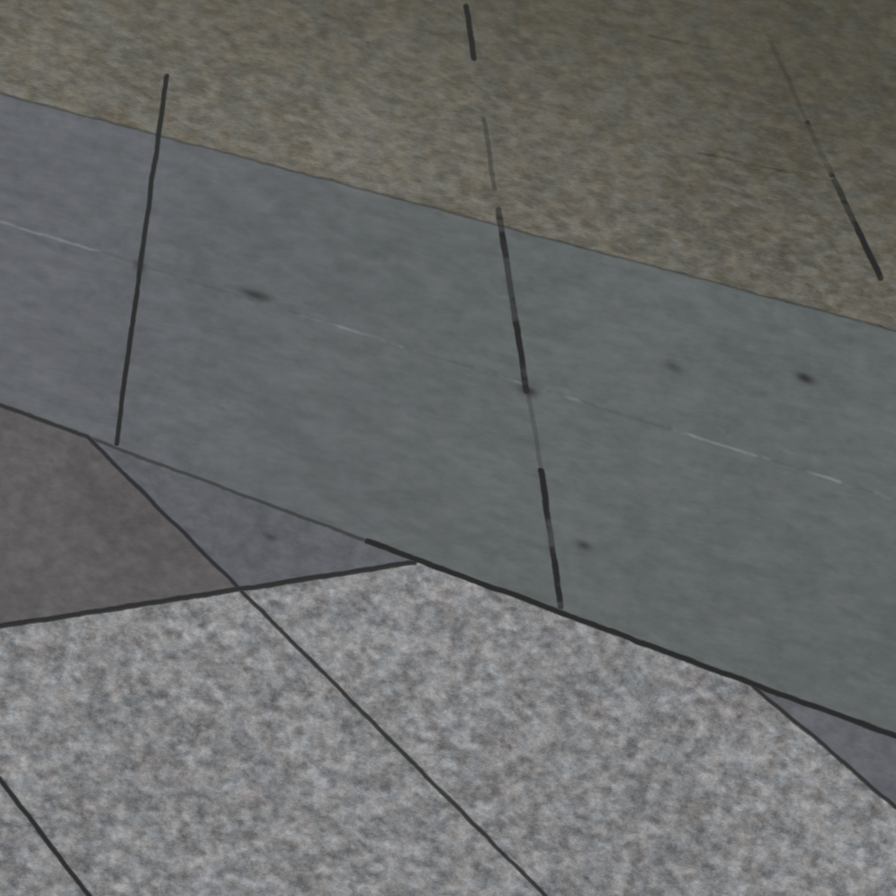
Give the GLSL for this texture, as a Shadertoy shader.

```glsl
float hash(vec2 p) {
    vec3 q = fract(vec3(p.xyx) * 0.1031);
    q += dot(q, q.yzx + 33.33);
    return fract((q.x + q.y) * q.z);
}

float noise(vec2 p) {
    vec2 i = floor(p), f = fract(p);
    f = f * f * (3.0 - 2.0 * f);
    return mix(mix(hash(i), hash(i + vec2(1, 0)), f.x),
               mix(hash(i + vec2(0, 1)), hash(i + vec2(1, 1)), f.x), f.y);
}

// Layered noise centred on zero
float fbm(vec2 p) {
    float sum = 0.0, amp = 0.5;
    for (int i = 0; i < 4; i++) {
        sum += amp * (noise(p) - 0.5);
        p = mat2(1.6, 1.2, -1.2, 1.6) * p + 7.3;
        amp *= 0.6;
    }
    return sum;
}

// Signed distance above the line y = base + slope * x
float above(vec2 p, float base, float slope) {
    return (p.y - base - slope * p.x) * inversesqrt(1.0 + slope * slope);
}

float cover(float d, float soft) {
    return smoothstep(-soft, soft, d);
}

float segment(vec2 p, vec2 a, vec2 b) {
    vec2 ab = b - a;
    return length(p - a - ab * clamp(dot(p - a, ab) / dot(ab, ab), 0.0, 1.0));
}

float stroke(vec2 p, vec2 a, vec2 b, float width, float soft) {
    return 1.0 - smoothstep(width - soft, width + soft, segment(p, a, b));
}

float spot(vec2 p, vec2 centre, vec2 size) {
    vec2 q = p - centre;
    q.y += 0.3 * q.x;
    return exp(-dot(q / size, q / size));
}

void mainImage(out vec4 fragColor, in vec2 fragCoord) {
    vec2 p = fragCoord / iResolution.xy;
    float soft = max(0.0016, 0.8 / iResolution.y);
    vec2 grain = vec2(p.x - 0.25 * p.y, p.y + 0.27 * p.x);
    vec2 wobble = 0.003 * vec2(fbm(p * 35.0), fbm(p * 35.0 + 19.0));
    vec2 q = p + wobble;

    // Boundaries between the stone bands
    float upperEdge = above(q, 0.896, -0.265);
    float lowerEdge = above(q, 0.548, -0.370);
    float wedgeEdge = above(q, 0.301, 0.155);
    float diagonal = above(q, 0.611, -1.0);
    float rightCut = above(q, 0.949, -0.850);

    // Smooth slate band
    float cloud = fbm(p * 7.0);
    float streak = fbm(grain * vec2(38.0, 105.0));
    vec3 slate = mix(vec3(0.385, 0.395, 0.412), vec3(0.375, 0.394, 0.395), cover(p.x - 0.3, 0.3));
    slate += 0.025 * cloud + 0.065 * streak;
    slate += 0.035 * fbm(p * 100.0) * vec3(1.0, 0.7, 1.1);

    // Weathered tan paving, darker toward the top right
    float shade = smoothstep(0.0, 0.32, upperEdge);
    vec3 tan_ = mix(vec3(0.415, 0.405, 0.372), vec3(0.345, 0.335, 0.297), shade);
    tan_ -= 0.025 * smoothstep(0.3, 1.0, p.x);
    tan_ += 0.15 * fbm(grain * vec2(75.0, 160.0)) * mix(1.2, 0.65, shade);
    tan_ += 0.05 * cloud + vec3(0.03, 0.0, -0.03) * fbm(p * 65.0);

    // Pale speckled granite
    float speckle = fbm(grain * vec2(80.0, 110.0) + 31.0);
    vec3 granite = vec3(0.505, 0.507, 0.512) + 0.32 * speckle + 0.06 * cloud;
    granite += 0.13 * fbm(p * 150.0 + 11.0);
    granite += vec3(0.035, 0.0, -0.03) * fbm(p * 70.0 + 5.0);

    // Shadowed wedges below the slate
    vec3 wedge = mix(vec3(0.365, 0.358, 0.362), vec3(0.373, 0.382, 0.402), cover(diagonal, soft));
    wedge += 0.09 * fbm(grain * vec2(75.0, 110.0) + 9.0) + 0.05 * cloud;

    vec3 color = mix(granite, wedge, max(cover(wedgeEdge, soft), cover(rightCut, soft)));
    color = mix(color, slate, cover(lowerEdge, soft));
    color = mix(color, tan_, cover(upperEdge, 0.0025));

    // Faint seams across the slate and tan areas
    float patchy = smoothstep(-0.12, 0.2, fbm(p * 24.0));
    float seam = stroke(q, vec2(0.0, 0.753), vec2(1.0, 0.443), 0.0015, soft);
    color += seam * mix(-0.025, 0.085, patchy);
    color -= 0.07 * patchy * stroke(q, vec2(0.742, 0.837), vec2(0.94, 0.795), 0.0014, soft);
    color -= 0.05 * patchy * stroke(q, vec2(0.6, 0.985), vec2(0.8, 0.945), 0.0014, soft);
    color -= 0.09 * stroke(q, vec2(0.0, 0.896), vec2(1.0, 0.631), 0.0012, soft);

    // Dark joints, broken where grit fills them
    float broken = smoothstep(-0.13, 0.03, fbm(p * vec2(12.0, 32.0) + 4.0));
    float joint = 0.9 * stroke(q, vec2(0.186, 0.915), vec2(0.156, 0.700), 0.0026, soft);
    joint = max(joint, 0.95 * stroke(q, vec2(0.156, 0.700), vec2(0.130, 0.505), 0.0026, soft));
    joint = max(joint, 0.9 * stroke(q, vec2(0.521, 0.993), vec2(0.529, 0.935), 0.0030, soft));
    joint = max(joint, 0.4 * broken * stroke(q, vec2(0.529, 0.935), vec2(0.556, 0.766), 0.0025, soft));
    joint = max(joint, mix(0.6, 1.0, broken) * stroke(q, vec2(0.556, 0.766), vec2(0.588, 0.564), 0.0033, soft));
    joint = max(joint, 0.25 * stroke(q, vec2(0.590, 0.560), vec2(0.604, 0.480), 0.0025, soft));
    joint = max(joint, mix(0.5, 1.0, broken) * stroke(q, vec2(0.604, 0.475), vec2(0.626, 0.322), 0.0033, soft));
    joint = max(joint, 0.25 * broken * stroke(q, vec2(0.846, 0.987), vec2(0.901, 0.863), 0.0025, soft));
    joint = max(joint, mix(0.25, 0.9, broken) * stroke(q, vec2(0.901, 0.863), vec2(0.931, 0.798), 0.0030, soft));
    joint = max(joint, mix(0.6, 1.0, broken) * stroke(q, vec2(0.931, 0.798), vec2(0.983, 0.690), 0.0032, soft));

    // Long cuts around the granite and wedges
    joint = max(joint, 0.8 * stroke(q, vec2(0.0, 0.548), vec2(0.098, 0.512), 0.0022, soft));
    joint = max(joint, 0.55 * stroke(q, vec2(0.098, 0.512), vec2(0.41, 0.396), 0.0018, soft));
    joint = max(joint, stroke(q, vec2(0.41, 0.396), vec2(1.0, 0.178), 0.0030, soft));
    joint = max(joint, 0.9 * stroke(q, vec2(0.0, 0.301), vec2(0.462, 0.3726), 0.0028, soft));
    joint = max(joint, 0.85 * stroke(q, vec2(0.098, 0.512), vec2(0.609, 0.0), 0.0022, soft));
    joint = max(joint, 0.85 * stroke(q, vec2(0.833, 0.241), vec2(1.0, 0.099), 0.0022, soft));
    joint = max(joint, 0.95 * stroke(q, vec2(0.0, 0.130), vec2(0.100, 0.0), 0.0026, soft));
    color = mix(color, vec3(0.165, 0.17, 0.165), joint);

    // Small stains and chips
    float stain = 0.7 * spot(q, vec2(0.286, 0.671), vec2(0.016, 0.005));
    stain += 0.9 * spot(q, vec2(0.898, 0.578), vec2(0.010, 0.005));
    stain += 0.4 * spot(q, vec2(0.751, 0.590), vec2(0.010, 0.006));
    stain += 0.6 * spot(q, vec2(0.651, 0.391), vec2(0.008, 0.005));
    stain += 0.5 * spot(q, vec2(0.302, 0.401), vec2(0.008, 0.004));
    stain += 0.8 * spot(q, vec2(0.590, 0.564), vec2(0.009, 0.006));
    stain += 0.6 * spot(q, vec2(0.156, 0.702), vec2(0.006, 0.006));
    color = mix(color, vec3(0.19), min(stain, 0.9));
    fragColor = vec4(clamp(color, 0.0, 1.0), 1.0);
}
```
